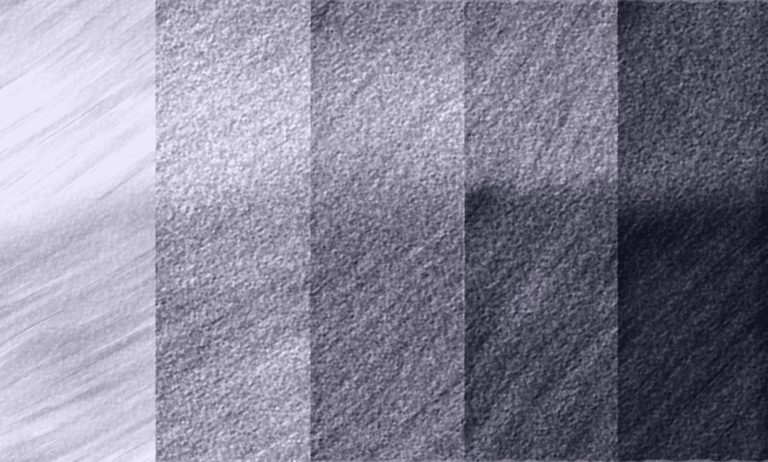
A Shadertoy shader for this pattern:

```glsl
// Five pencil-shaded strips on toothy paper, running from pale to near black.
// Each strip mixes tones down its height, then adds slanted strokes, thin
// scratches, soft smudges and an embossed paper grain made from value noise.

float hash(vec2 p) {
    vec3 q = fract(p.xyx * 0.1031);
    q += dot(q, q.yzx + 33.33);
    return fract((q.x + q.y) * q.z);
}

float noise(vec2 p) {
    vec2 i = floor(p), f = fract(p);
    f = f * f * (3.0 - 2.0 * f);
    return mix(mix(hash(i), hash(i + vec2(1, 0)), f.x),
               mix(hash(i + vec2(0, 1)), hash(i + vec2(1, 1)), f.x), f.y);
}

// Coordinates along and across a direction
vec2 turn(vec2 p, float angle) {
    float c = cos(angle), s = sin(angle);
    return vec2(c * p.x + s * p.y, c * p.y - s * p.x);
}

// Soft elliptical patch, leaning along the given angle
float smudge(vec2 p, vec2 center, vec2 size, float angle) {
    p = turn(p - center, angle) / size;
    return exp(-dot(p, p));
}

// Long streaks at two scales plus sparse thin scratches, centred on zero
float strokes(vec2 p, float angle, float seed) {
    vec2 q = turn(p, angle);
    q.y += 0.014 * noise(q * 5.0 + seed);
    float broad = noise(q * vec2(3.0, 26.0) + seed) - 0.5;
    float fine = noise(q * vec2(6.0, 75.0) + seed * 3.0 + 40.0) - 0.5;
    float pale = smoothstep(0.72, 0.95, noise(q * vec2(9.0, 125.0) + seed + 90.0));
    float deep = smoothstep(0.72, 0.95, noise(q * vec2(8.0, 110.0) + seed + 150.0));
    return 0.5 * broad + 0.6 * fine + 0.4 * (pale - deep);
}

// Left edge of a strip, in widths of the canvas
float stripEdge(float i) {
    return 0.2031 * i - 0.0005 * i * i;
}

// Tone of one strip: top, light patch, dark pass, foot
float stripTone(int i, vec2 uv, vec2 p) {
    float[5] top = float[5](0.80, 0.67, 0.50, 0.44, 0.26);
    float[5] light = float[5](0.90, 0.78, 0.66, 0.54, 0.33);
    float[5] dark = float[5](0.71, 0.56, 0.44, 0.285, 0.14);
    float[5] foot = float[5](0.82, 0.64, 0.46, 0.31, 0.17);
    float[5] slant = float[5](0.62, 0.60, 0.82, 1.0, 0.90);
    float[5] split = float[5](0.49, 0.54, 0.58, 0.59, 0.565);
    float[5] blur = float[5](0.05, 0.10, 0.14, 0.04, 0.07);
    float k = float(i);
    float local = (uv.x - stripEdge(k)) / 0.2;
    // Upper and lower passes lean differently
    float streak = mix(strokes(p, slant[i] - 0.12, k * 17.0),
                       strokes(p, slant[i], k * 17.0 + 5.0),
                       smoothstep(0.45, 0.6, uv.y));

    float rise = i < 2 ? 0.09 * local : 0.02 * local;
    float line = split[i] + rise + 0.09 * streak;
    float t = mix(top[i], light[i], smoothstep(1.02, 0.76, uv.y + 0.1 * streak));
    float lower = mix(foot[i], dark[i], smoothstep(0.0, 0.38, uv.y));
    t = mix(lower, t, smoothstep(line - blur[i], line + blur[i], uv.y));

    // Strokes press harder in the middle tones
    t += streak * (i == 4 ? 0.13 : 0.19);
    t += 0.08 * (noise(p * 5.0 + k * 9.0) - 0.5);

    // Pencil builds up where it meets the left border
    if (i > 0) t -= 0.05 * exp(-max(local, 0.0) * 14.0);
    return t;
}

void mainImage(out vec4 fragColor, in vec2 fragCoord) {
    vec2 uv = fragCoord / iResolution.xy;
    vec2 p = vec2(uv.x * 1.662, uv.y);
    float pixel = 1.0 / iResolution.x;

    // Strips laid over one another with straight, clean borders
    float tone = stripTone(0, uv, p);
    for (int i = 1; i < 5; i++) {
        float d = uv.x - stripEdge(float(i));
        tone = mix(tone, stripTone(i, uv, p), smoothstep(-pixel, pixel, d));
    }

    // Heavy patches and lifted highlights
    float inThird = smoothstep(0.404, 0.406, uv.x);
    float inFourth = smoothstep(0.604, 0.606, uv.x);
    float inFifth = smoothstep(0.803, 0.805, uv.x);
    tone -= 0.16 * inThird * smudge(p, vec2(0.68, 1.0), vec2(0.14, 0.08), 0.6);
    tone -= 0.15 * inFourth * smudge(p, vec2(1.045, 0.575), vec2(0.065, 0.028), 0.95);
    tone -= 0.08 * inFifth * smudge(p, vec2(1.40, 0.49), vec2(0.15, 0.08), 0.3);
    tone -= 0.08 * inFifth * smudge(p, vec2(1.34, 1.0), vec2(0.10, 0.07), 0.8);
    tone -= 0.06 * smoothstep(0.975, 1.0, uv.x);
    tone += 0.04 * smudge(p, vec2(0.06, 0.83), vec2(0.16, 0.12), 0.5);
    tone += 0.15 * smudge(p, vec2(1.004, 0.43), vec2(0.003, 0.22), 0.0);

    // Paper tooth lit from one side, with faint woven fibres
    vec2 g = turn(p, 0.6) * vec2(125.0, 165.0) + 20.0;
    float relief = noise(g) - noise(g + vec2(0.25, -0.85));
    float speck = noise(turn(p, 1.1) * 210.0 + 277.0) - 0.5;
    float weave = noise(p * vec2(60.0, 190.0)) + noise(p * vec2(190.0, 60.0) + 31.0) - 1.0;
    float tooth = 0.55 * relief + 0.6 * speck + 0.22 * weave;
    float bite = 0.07 + 0.27 * smoothstep(0.05, 0.4, tone) * smoothstep(1.0, 0.7, tone);
    bite *= mix(0.3, 1.0, smoothstep(0.2, 0.204, uv.x));
    tone += bite * tooth + 0.08 * max(tooth, 0.0) * (1.0 - tone);

    // Bare paper at the ragged rim
    float rim = min(uv.y, 1.0 - uv.y) - 0.006 * noise(vec2(uv.x * 90.0, 8.0));
    tone = mix(tone, max(tone, 0.66), 0.5 * smoothstep(0.003, -0.003, rim));

    // Cool graphite tint
    tone = clamp(tone, 0.07, 0.92);
    vec3 color = vec3(tone, tone - 0.018 * smoothstep(0.12, 0.5, tone) + 0.006, tone + 0.063);
    fragColor = vec4(clamp(color, 0.0, 1.0), 1.0);
}
```
